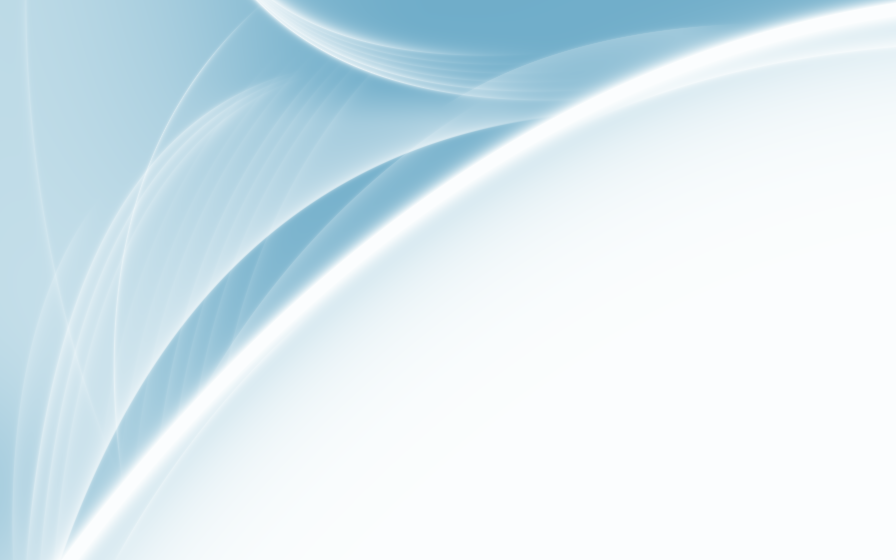
This background is drawn by a WebGL 2 fragment shader. Its source:

```glsl
#version 300 es
precision highp float;
// Pale blue abstract background: a bright sweeping rim, a white field and fans of soft light.

#define DEEP vec3(0.44, 0.68, 0.79)
#define PALE vec3(0.73, 0.85, 0.90)
#define WHITE vec3(0.985, 0.993, 0.995)
#define RIM_WIDTH 0.024
#define SHADE_REACH 0.085
#define VEIL_REACH 0.24
#define FAN_STRANDS 6
#define MIST_STRANDS 7

uniform vec2 u_resolution;
out vec4 fragColor;

float hash(float n) {
    return fract(sin(n * 127.1) * 43758.5453);
}

// Quadratic curve a-b-c: x = signed distance (positive on the chord side), y = position along it.
vec2 arc(vec2 p, vec2 a, vec2 b, vec2 c) {
    mat2 m = inverse(mat2(b - a, c - a));
    vec2 w = m * (p - a);
    vec2 gradC = vec2(m[0].y, m[1].y);
    vec2 gradT = gradC + 0.5 * vec2(m[0].x, m[1].x);
    float t = w.y + 0.5 * w.x;
    return vec2((w.y - t * t) / length(gradC - 2.0 * t * gradT), t);
}

// Fades both ends of a curve.
float ends(float t) {
    return smoothstep(0.0, 0.18, t) * smoothstep(1.0, 0.75, t);
}

// Light line with separate falloff on its outer and inner sides.
float falloff(float d, float outer, float inner) {
    float w = mix(outer, inner, smoothstep(-0.002, 0.002, d));
    return exp(-abs(d) / w);
}

float strand(vec2 p, vec2 a, vec2 b, vec2 c, float outer, float inner) {
    vec2 q = arc(p, a, b, c);
    return falloff(q.x, outer, inner) * ends(q.y);
}

void lighten(inout vec3 color, float amount) {
    color = mix(color, WHITE, clamp(amount, 0.0, 1.0));
}

vec3 backdrop(vec2 p) {
    vec3 color = mix(PALE, DEEP, smoothstep(0.05, 0.85, p.x + 0.08 * p.y));
    float corner = exp(-dot(p - vec2(-0.02, 0.1), p - vec2(-0.02, 0.1)) * 22.0);
    color = mix(color, DEEP, 0.65 * corner);

    // Sheen under the faint upper right arc
    vec2 q = arc(p, vec2(0.78, 0.80), vec2(1.0, 0.95), vec2(1.36, 0.957));
    lighten(color, 0.30 * falloff(q.x, 0.004, 0.07) * ends(q.y));
    return color;
}

// Translucent sheet with a crisp lower edge and a dark gap beyond it
void drawVeil(inout vec3 color, vec2 p) {
    vec2 q = arc(p, vec2(0.10, -0.02), vec2(0.355, 0.74), vec2(1.03, 0.797));
    float gap = smoothstep(-0.002, 0.003, q.x);
    color = mix(color, DEEP, 0.55 * gap * smoothstep(0.1, 0.5, p.x));
    float ceiling = mix(1.0, smoothstep(0.87, 0.77, p.y), smoothstep(0.25, 0.55, p.x));
    float tail = smoothstep(1.05, 0.8, q.y);
    lighten(color, 0.48 * exp(min(q.x, 0.0) / VEIL_REACH) * (1.0 - gap) * ceiling * tail);
    lighten(color, 0.55 * falloff(q.x, 0.012, 0.003) * smoothstep(1.0, 0.8, q.y));
}

// Fine curves crossing the left side
void drawLeftStrands(inout vec3 color, vec2 p) {
    for (int i = 0; i < 3; i++) {
        float k = float(i);
        vec2 shift = vec2(0.024, -0.012) * k;
        lighten(color, (0.50 - 0.12 * k) * strand(p, vec2(0.04, -0.15) + shift,
            vec2(0.07, 0.78) + shift, vec2(0.56, 0.878) + shift * 0.3, 0.004, 0.014));
    }
    for (int i = 0; i < MIST_STRANDS; i++) {
        float k = float(i);
        vec2 shift = vec2(0.032 * k + 0.02 * hash(k + 1.0), 0.0);
        lighten(color, (0.08 + 0.10 * hash(k + 9.0)) * strand(p, vec2(0.17, 0.12) + shift,
            vec2(0.21, 0.64) + shift, vec2(0.52, 0.93) + shift, 0.003, 0.013));
    }
    lighten(color, 0.50 * strand(p, vec2(0.225, 0.10), vec2(0.125, 0.72), vec2(0.50, 1.02), 0.002, 0.004));
    lighten(color, 0.25 * strand(p, vec2(0.05, 1.15), vec2(0.02, 0.6), vec2(0.22, 0.13), 0.006, 0.003));
    lighten(color, 0.25 * strand(p, vec2(0.03, -0.1), vec2(-0.01, 0.42), vec2(0.19, 0.66), 0.003, 0.015));
    lighten(color, 0.28 * strand(p, vec2(0.34, 0.26), vec2(0.54, 0.63), vec2(0.88, 0.83), 0.003, 0.02));
}

// Fan of bright strands hanging from the top edge
void drawFan(inout vec3 color, vec2 p) {
    for (int i = 0; i < FAN_STRANDS; i++) {
        float k = float(i) / float(FAN_STRANDS - 1);
        vec2 q = arc(p, vec2(0.44 + 0.02 * k, 1.02), mix(vec2(0.66, 0.77), vec2(0.64, 0.87), k),
            mix(vec2(1.18, 0.835), vec2(1.02, 0.91), k));
        float fade = smoothstep(-0.1, 0.0, q.y) * smoothstep(1.0, 0.3, q.y);
        float strength = mix(0.85, 0.35, smoothstep(0.0, 0.5, k)) + 0.3 * smoothstep(0.8, 1.0, k);
        lighten(color, strength * fade * falloff(q.x, 0.004, 0.011));
    }
}

void main() {
    vec2 p = gl_FragCoord.xy / u_resolution.y;
    vec3 color = backdrop(p);
    drawVeil(color, p);
    drawLeftStrands(color, p);
    drawFan(color, p);

    // White field, shaded blue just inside the rim
    vec2 rim = arc(p, vec2(0.13, 0.0), vec2(0.775, 0.85), vec2(1.6, 0.979));
    float shade = 0.85 * exp(-max(rim.x, 0.0) / SHADE_REACH);
    color = mix(color, mix(WHITE, PALE, shade), smoothstep(-0.012, 0.012, rim.x));
    vec2 fold = arc(p, vec2(0.98, 0.75), vec2(1.25, 0.89), vec2(1.62, 0.919));
    lighten(color, 0.75 * falloff(fold.x, 0.022, 0.006) * smoothstep(0.0, 0.4, fold.y));
    lighten(color, 0.4 * strand(p, vec2(0.18, -0.05), vec2(0.34, 0.26), vec2(0.58, 0.46), 0.002, 0.006));

    // Glowing rim with a softer outer halo
    float halo = 0.45 * exp(-abs(rim.x) / 0.035) * smoothstep(0.01, -0.01, rim.x);
    lighten(color, halo + 1.05 * exp(-pow(rim.x / RIM_WIDTH, 2.0)));
    fragColor = vec4(color, 1.0);
}
```
